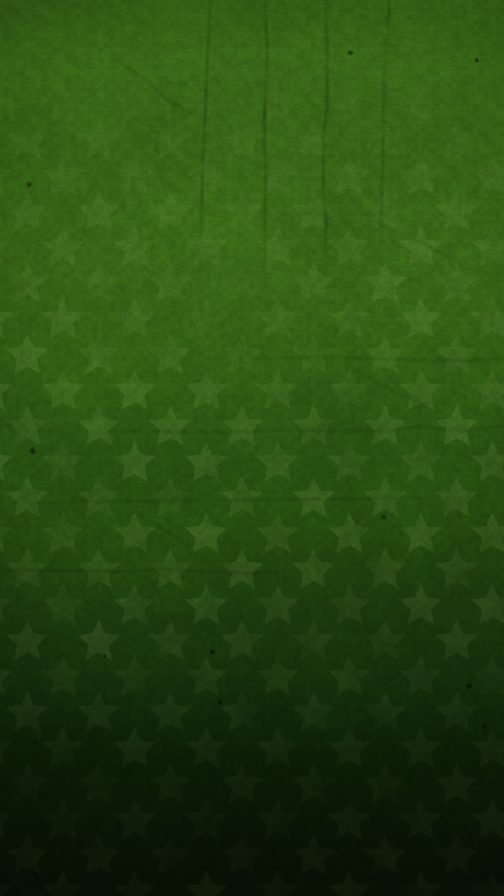
Give the GLSL for this pattern, as a WebGL 1 fragment shader.

```glsl
precision highp float;
uniform vec2 u_resolution;

// Lengths are fractions of the canvas width
const float PITCH = 0.142;
const vec2 STAR_ORIGIN = vec2(0.125, 0.433);
const float STAR_RADIUS = 0.044;
const float STAR_INNER = 0.48;
const float STAR_OPACITY = 0.27;
const vec3 STAR_TINT = vec3(0.46, 0.58, 0.30);

const vec3 BLACK_GREEN = vec3(0.028, 0.068, 0.015);
const vec3 DEEP_GREEN = vec3(0.046, 0.114, 0.025);
const vec3 DARK_GREEN = vec3(0.088, 0.198, 0.046);
const vec3 MID_GREEN = vec3(0.158, 0.320, 0.064);
const vec3 LIGHT_GREEN = vec3(0.220, 0.404, 0.088);

const float MOTTLE = 0.16;
const float GRAIN = 0.11;
const float SCRATCH_WIDTH = 0.007;
const float SCRATCH_DARKNESS = 0.25;
const float SPECK_GRID = 11.0;
const float SPECK_CHANCE = 0.06;

float hash(vec2 p) {
  return fract(sin(dot(p, vec2(127.1, 311.7))) * 43758.5453);
}

float noise(vec2 p) {
  vec2 i = floor(p);
  vec2 f = fract(p);
  f = f * f * (3.0 - 2.0 * f);
  float low = mix(hash(i), hash(i + vec2(1.0, 0.0)), f.x);
  float high = mix(hash(i + vec2(0.0, 1.0)), hash(i + 1.0), f.x);
  return mix(low, high, f.y);
}

float fbm(vec2 p) {
  float sum = 0.0;
  float amp = 0.5;
  for (int i = 0; i < 5; i++) {
    sum += amp * noise(p);
    p = mat2(1.6, 1.2, -1.2, 1.6) * p + 7.3;
    amp *= 0.5;
  }
  return sum;
}

// Signed distance to a five-pointed star with one point up
float starDistance(vec2 p, float radius) {
  const vec2 k1 = vec2(0.80902, -0.58779);
  const vec2 k2 = vec2(-0.80902, -0.58779);
  p.x = abs(p.x);
  p -= 2.0 * max(dot(k1, p), 0.0) * k1;
  p -= 2.0 * max(dot(k2, p), 0.0) * k2;
  p.x = abs(p.x);
  p.y -= radius;
  vec2 edge = STAR_INNER * vec2(-k1.y, k1.x) - vec2(0.0, 1.0);
  float h = clamp(dot(p, edge) / dot(edge, edge), 0.0, radius);
  return length(p - edge * h) * sign(p.y * edge.x - p.x * edge.y);
}

// Two interleaved square grids, each star with its own strength
float starLayer(vec2 p, float pixel) {
  float cover = 0.0;
  for (int i = 0; i < 2; i++) {
    vec2 q = (p - STAR_ORIGIN) / PITCH + 0.5 * float(i);
    vec2 cell = floor(q + 0.5);
    float d = starDistance((q - cell) * PITCH, STAR_RADIUS);
    float strength = mix(0.6, 1.0, hash(cell + 17.0 * float(i)));
    cover += strength * (1.0 - smoothstep(-pixel, pixel, d));
  }
  return cover;
}

float scratch(vec2 p, vec2 center, float angle, float halfLength) {
  vec2 dir = vec2(cos(angle), sin(angle));
  vec2 q = p - center;
  float along = dot(q, dir);
  float across = dot(q, vec2(-dir.y, dir.x)) + 0.008 * (noise(p * 12.0) - 0.5);
  float ends = 1.0 - smoothstep(0.5, 1.0, abs(along) / halfLength);
  float broken = mix(0.3, 1.0, noise(vec2(along * 25.0, angle * 9.0 + center.x * 50.0)));
  float rough = mix(0.5, 1.0, noise(p * 110.0));
  return ends * broken * rough * (1.0 - smoothstep(0.0, SCRATCH_WIDTH, abs(across)));
}

float scratches(vec2 p) {
  float sum = 0.0;
  for (int i = 0; i < 4; i++) {
    float n = float(i);
    float r = hash(vec2(n, 4.0));
    sum += scratch(p, vec2(0.41 + 0.118 * n, 1.6), 1.54 + 0.06 * (r - 0.5), 0.3 + 0.2 * r);
    sum += 0.7 * scratch(p, vec2(0.25 + 0.2 * n, 0.645 + 0.14 * n), 0.04 * (r - 0.5), 0.35 + 0.2 * r);
    sum += 0.6 * scratch(p, vec2(r, 0.7 + 0.3 * n), -0.7 + 0.3 * r, 0.12);
  }
  return min(sum, 1.0);
}

float specks(vec2 p) {
  vec2 cell = floor(p * SPECK_GRID);
  vec2 center = 0.2 + 0.6 * vec2(hash(cell + 3.1), hash(cell + 8.7));
  float size = mix(0.05, 0.11, hash(cell + 5.3));
  float d = length(fract(p * SPECK_GRID) - center) + 0.05 * (noise(p * 150.0) - 0.5);
  return step(hash(cell), SPECK_CHANCE) * (1.0 - smoothstep(0.0, size, d));
}

void main() {
  vec2 p = gl_FragCoord.xy / u_resolution.x;
  float height = gl_FragCoord.y / u_resolution.y;

  // Vertical fade with an uneven boundary
  float cloud = fbm(p * 6.0) - 0.48;
  float h = height + 0.02 * cloud;
  vec3 color = mix(BLACK_GREEN, DEEP_GREEN, smoothstep(0.0, 0.18, h));
  color = mix(color, DARK_GREEN, smoothstep(0.13, 0.28, h));
  color = mix(color, MID_GREEN, smoothstep(0.24, 0.46, h));
  color = mix(color, LIGHT_GREEN, smoothstep(0.44, 0.70, h));

  // Worn stars, fading near the top and in the upper middle
  float wear = smoothstep(0.2, 0.55, fbm(p * 14.0 + 20.0)) * mix(0.7, 1.0, noise(p * 70.0));
  vec2 bare = p - vec2(0.45, 1.25);
  float fade = 1.0 - smoothstep(0.72, 0.96, height);
  fade *= 1.0 - 0.5 * exp(-20.0 * dot(bare, bare));
  fade *= mix(0.65, 1.0, smoothstep(0.12, 0.25, height));
  float stars = starLayer(p, 1.0 / u_resolution.x) * mix(0.45, 1.0, wear) * fade;
  vec3 tint = STAR_TINT * mix(0.5, 1.0, smoothstep(0.1, 0.45, height));
  color = mix(color, tint, STAR_OPACITY * stars);

  // Stains, paper grain, scratches and edge shading
  color *= 1.0 + MOTTLE * cloud;
  color *= 1.0 + GRAIN * (noise(p * 230.0) + noise(p * 90.0) - 1.0);
  color *= 1.0 - SCRATCH_DARKNESS * scratches(p);
  color *= 1.0 - 0.5 * specks(p);
  color *= 1.0 - 0.08 * pow(abs(2.0 * p.x - 1.0), 3.0);
  color *= 1.0 - 0.10 * smoothstep(0.92, 1.0, height);
  gl_FragColor = vec4(color, 1.0);
}
```
